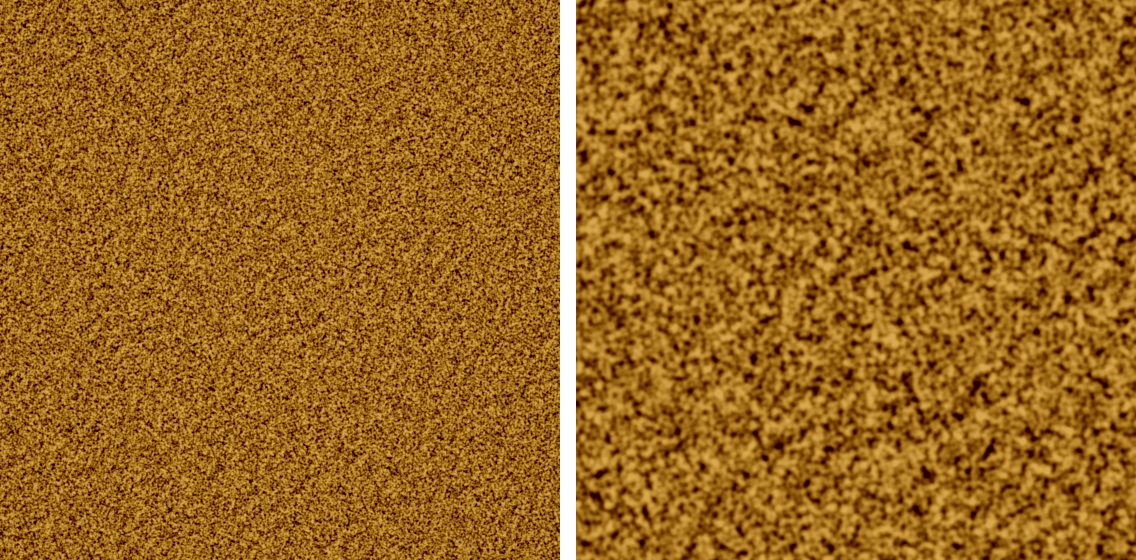
Left, the full canvas; right, a detail of the centre.
Reproduce this texture procedurally as a Shadertoy shader.

```glsl
// Fine ochre sand: tiny sharp grains with dark pits, faint diagonal drifts and a few red specks.

// Feature sizes, in cells per canvas side
const float CLUMP_FREQ = 110.0;
const float GRAIN_FREQ = 180.0;
const float PIT_FREQ   = 270.0;
const vec2  DRIFT_FREQ = vec2(32.0, 68.0);

// Strength of each layer; the squares add up to about one
const float CLUMP_AMOUNT = 0.45;
const float GRAIN_AMOUNT = 0.66;
const float PIT_AMOUNT   = 0.52;
const float DRIFT_AMOUNT = 0.28;

// Tone curve for the red channel: middle, contrast, and skew towards dark
const float TONE_MID      = 0.605;
const float TONE_CONTRAST = 0.1375;
const float TONE_SKEW     = 0.0175;
const float CORNER_SHADE  = 0.05;

const float DRIFT_ANGLE  = 0.9;
const float NOISE_SPREAD = 0.216;  // standard deviation of gradient noise

const int   SPECK_COUNT  = 3;
const float SPECK_RADIUS = 0.004;
const vec3  SPECK_RED    = vec3(0.68, 0.16, 0.06);

float hash(vec2 p) {
    return fract(sin(dot(p, vec2(127.1, 311.7))) * 43758.5453);
}

mat2 rotation(float angle) {
    float c = cos(angle), s = sin(angle);
    return mat2(c, -s, s, c);
}

// Slope of a random unit gradient at one lattice corner
float cornerSlope(vec2 cell, vec2 offset) {
    float angle = 6.28318 * hash(cell);
    return dot(vec2(cos(angle), sin(angle)), offset);
}

// Gradient noise scaled to unit variance
float noise(vec2 p) {
    vec2 i = floor(p), f = fract(p);
    vec2 w = f * f * f * (f * (f * 6.0 - 15.0) + 10.0);
    vec2 e = vec2(1.0, 0.0);
    float low  = mix(cornerSlope(i, f), cornerSlope(i + e.xy, f - e.xy), w.x);
    float high = mix(cornerSlope(i + e.yx, f - e.yx), cornerSlope(i + e.xx, f - e.xx), w.x);
    return mix(low, high, w.y) / NOISE_SPREAD;
}

// Layers are turned against each other to hide their lattices
float sandHeight(vec2 uv) {
    float clump = noise(rotation(0.6) * uv * CLUMP_FREQ + 17.3);
    float grain = noise(rotation(1.2) * uv * GRAIN_FREQ + 41.7);
    float pit   = noise(rotation(0.3) * uv * PIT_FREQ + 73.1);
    float drift = noise(rotation(DRIFT_ANGLE) * uv * DRIFT_FREQ + 9.4);
    return CLUMP_AMOUNT * clump + GRAIN_AMOUNT * grain
         + PIT_AMOUNT * pit + DRIFT_AMOUNT * drift;
}

// Ochre ramp: brown pits to pale gold crests
vec3 sandColor(float tone) {
    float green = 1.03 * tone - 0.22;
    float blue  = 1.18 * pow(max(tone - 0.42, 0.0), 1.6);
    return clamp(vec3(tone, green, blue), 0.0, 1.0);
}

void mainImage(out vec4 fragColor, in vec2 fragCoord) {
    vec2 uv = fragCoord / iResolution.y;
    vec2 centered = fragCoord / iResolution.xy - 0.5;

    // Grain relief through the skewed tone curve
    float h = clamp(sandHeight(uv), -2.6, 2.6);
    float tone = TONE_MID + TONE_CONTRAST * h - TONE_SKEW * h * h;
    tone += CORNER_SHADE * (0.16 - dot(centered, centered));
    vec3 color = sandColor(tone);

    // Rare red grains
    for (int k = 0; k < SPECK_COUNT; k++) {
        vec2 seed = vec2(float(k) + 1.0, 5.0);
        vec2 center = vec2(hash(seed), hash(seed + 19.0));
        float size = SPECK_RADIUS * mix(0.5, 1.0, hash(seed + 37.0));
        float cover = 1.0 - smoothstep(0.4 * size, size, distance(uv, center));
        color = mix(color, SPECK_RED * (0.4 + tone), 0.8 * cover);
    }

    fragColor = vec4(color, 1.0);
}
```
